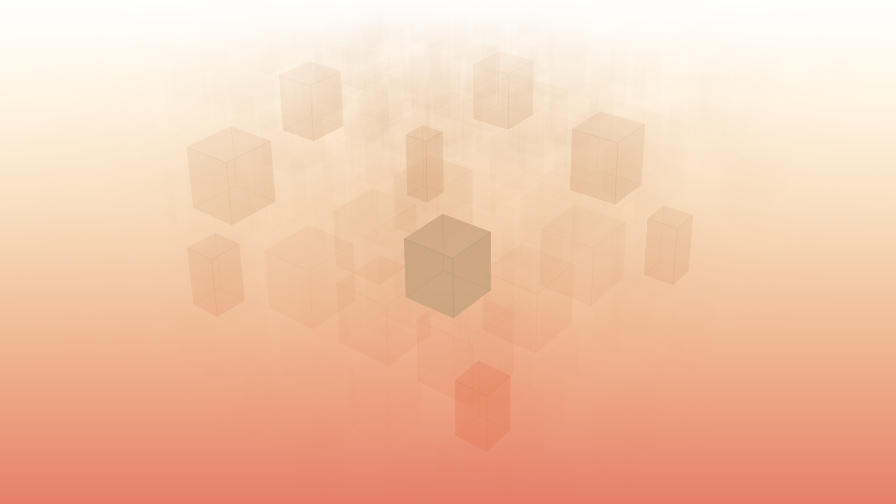
A Shadertoy shader for this background:

```glsl
// Translucent boxes floating in a pale-to-coral haze, seen from above.
// Each pixel's perspective ray is taken into lattice space, where a scattered
// lattice, some accent boxes and one solid hero cube are blended as slabs.

// Projection: lattice axes on the canvas (in canvas heights) and their pull to the eye
const vec3 AXIS_X = vec3(0.1505, -0.1192, -0.0023);
const vec3 AXIS_Y = vec3(-0.0613, -0.0833, 0.1829);
const vec3 PERSPECTIVE = vec3(0.05, 0.06, 0.037);
const vec2 HERO_CENTRE = vec2(0.0, -0.0255);

// Colours
const vec3 SKY[6] = vec3[6](
    vec3(0.90, 0.50, 0.42), vec3(0.93, 0.64, 0.51), vec3(0.95, 0.77, 0.63),
    vec3(0.98, 0.88, 0.76), vec3(1.00, 0.96, 0.89), vec3(1.00, 1.00, 1.00));
const vec3 CORAL = vec3(0.89, 0.47, 0.33);
const vec3 TAUPE = vec3(0.82, 0.61, 0.44);
const vec3 HERO_COLOR = vec3(0.79, 0.64, 0.50);
const vec3 HAZE_COLOR = vec3(0.93, 0.70, 0.53);

// Strengths and sizes
const float CUBE_SIZE = 0.64;
const float BOX_HEIGHT = 0.62;
const float HAZE_ALPHA = 0.20;
const float NEAR_ALPHA = 0.15;
const float FAR_ALPHA = 0.045;
const float ACCENT_ALPHA = 0.36;
const float HERO_ALPHA = 0.88;
const float EDGE_ALPHA = 0.7;
const vec3 GAP = vec3(0.0, -1.0, 0.0);

// Accent boxes: lattice position and footprint width
const vec4 ACCENTS[8] = vec4[8](
    vec4(-2.30, -0.42, 1.0, 0.50), vec4(-0.70, -1.93, 1.0, 0.50),
    vec4(-1.67, 1.35, 1.0, 0.59), vec4(1.15, -1.15, 1.0, 0.53),
    vec4(-0.25, 0.04, 1.0, 0.27), vec4(1.63, -1.68, 0.0, 0.35),
    vec4(-1.81, 1.56, 0.0, 0.38), vec4(0.80, 0.47, -1.0, 0.40));

vec3 hash3(vec3 p) {
    p = fract(p * vec3(0.1031, 0.1130, 0.0973) + 0.37);
    p += dot(p, p.yxz + 33.33);
    return fract((p.xxy + p.yxx) * p.zyx);
}

vec3 skyColor(float height) {
    float s = clamp(height, 0.0, 0.999) * 5.0;
    int i = int(s);
    return mix(SKY[i], SKY[i + 1], fract(s));
}

// Line strength where a surface point nears two faces of the box at once
float edgeLine(vec3 local, vec3 halfSize, float width) {
    vec3 d = abs(halfSize - abs(local));
    float low = min(d.x, min(d.y, d.z));
    float high = max(d.x, max(d.y, d.z));
    return 1.0 - smoothstep(0.0, width, d.x + d.y + d.z - low - high);
}

// Returns coverage (x) and edge strength (y) of a box along the ray
vec2 boxLayer(vec3 eye, vec3 ray, vec3 centre, vec3 halfSize, float pixel) {
    vec3 origin = eye - centre;
    vec3 middle = -origin / ray;
    vec3 reach = abs(halfSize / ray);
    vec3 entry = middle - reach, leave = middle + reach;
    float near = max(entry.x, max(entry.y, entry.z));
    float far = min(leave.x, min(leave.y, leave.z));
    if (far <= near || near < 0.0) return vec2(0.0);
    float cover = smoothstep(0.0, 2.5 * pixel, far - near);
    float width = max(0.014, 1.3 * pixel);
    float front = edgeLine(origin + ray * near, halfSize, width);
    float back = edgeLine(origin + ray * far, halfSize, width);
    float topFace = step(max(entry.x, entry.y), entry.z);
    return vec2(cover * (1.0 - 0.12 * topFace), cover * max(front, 0.6 * back));
}

vec3 blendBox(vec3 color, vec3 tint, vec2 layer, float alpha) {
    color = mix(color, tint, layer.x * alpha);
    return mix(color, tint * 0.96, layer.y * alpha * EDGE_ALPHA);
}

void mainImage(out vec4 fragColor, in vec2 fragCoord) {
    vec2 p = (fragCoord - 0.5 * iResolution.xy) / iResolution.y;
    float pixel = 5.0 / iResolution.y;

    // Backdrop with a soft central haze
    vec3 color = skyColor(p.y + 0.5);
    vec2 h = (p - vec2(0.0, 0.14)) / vec2(0.42, 0.22);
    color = mix(color, HAZE_COLOR, HAZE_ALPHA * exp(-dot(h, h)));

    // Perspective ray in lattice space
    vec2 q = p - HERO_CENTRE;
    vec3 axisNormal = cross(AXIS_X, AXIS_Y);
    vec3 eye = axisNormal / dot(PERSPECTIVE, axisNormal);
    vec3 ray = normalize(cross(AXIS_X + q.x * PERSPECTIVE, AXIS_Y + q.y * PERSPECTIVE));

    vec3 tint = mix(CORAL, TAUPE, smoothstep(-0.32, 0.08, p.y));
    float fade = exp(-2.5 * p.x * p.x) * (1.0 - smoothstep(0.1, 0.52, p.y));
    float farFade = exp(-4.5 * p.x * p.x) * (1.0 - smoothstep(0.3, 0.52, p.y));

    // Lattice: regular around the hero, scattered further out
    for (int k = -1; k <= 1; k++)
    for (int i = -6; i <= 2; i++)
    for (int j = -6; j <= 2; j++) {
        vec3 cell = vec3(i, j, k);
        if (cell == vec3(0.0) || cell == GAP) continue;
        bool regular = dot(cell, cell) < 2.5 && k == 0;
        vec3 rnd = hash3(cell + 17.0);
        vec3 centre = regular ? cell : cell + 0.6 * (rnd - 0.5);
        float width = regular ? CUBE_SIZE : mix(0.3, 0.75, rnd.y);
        vec2 layer = boxLayer(eye, ray, centre, 0.5 * vec3(width, width, BOX_HEIGHT), pixel);
        color = blendBox(color, tint, layer, regular ? NEAR_ALPHA * fade : FAR_ALPHA * farFade);
    }

    // Accent boxes, then the hero cube
    for (int n = 0; n < 8; n++) {
        vec3 halfSize = 0.5 * vec3(ACCENTS[n].ww, BOX_HEIGHT);
        vec2 layer = boxLayer(eye, ray, ACCENTS[n].xyz, halfSize, pixel);
        color = blendBox(color, tint, layer, ACCENT_ALPHA * fade);
    }
    vec2 hero = boxLayer(eye, ray, vec3(0.0), vec3(0.5 * CUBE_SIZE), pixel);
    color = mix(color, HERO_COLOR, HERO_ALPHA * hero.x);
    color *= 1.0 - 0.05 * hero.y;

    fragColor = vec4(color, 1.0);
}
```
